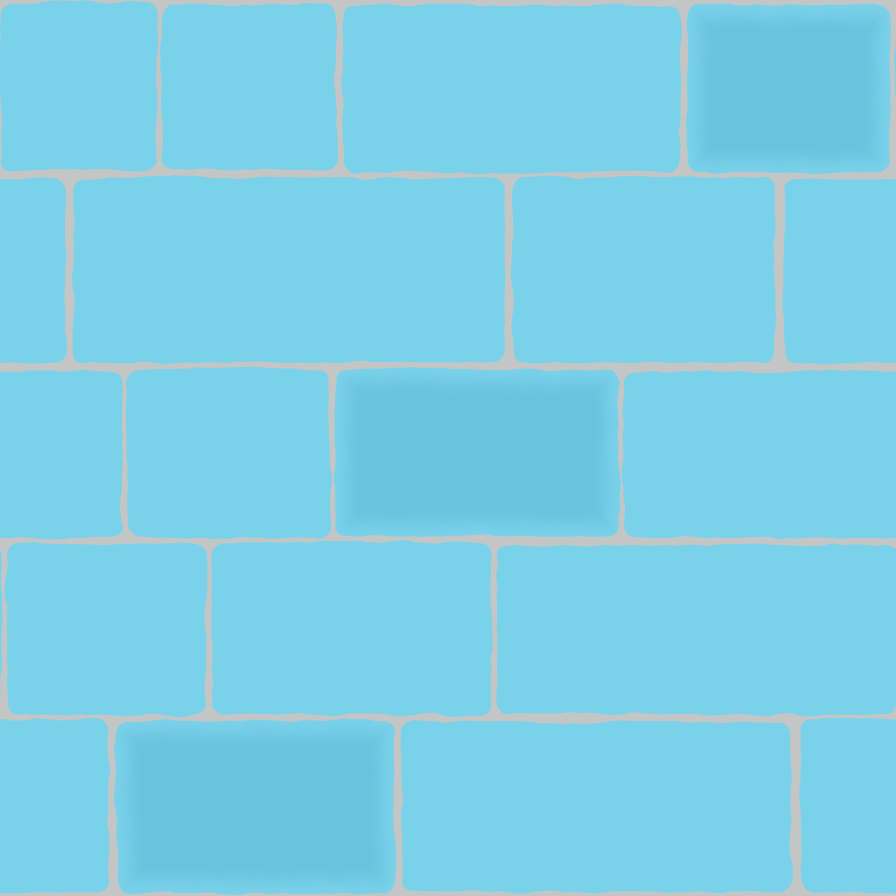
A WebGL 1 fragment shader for this texture:

```glsl
precision highp float;
// Tileable wall of five courses of sky-blue blocks with rough edges and pale grey grout.
uniform vec2 u_resolution;

const vec3 GROUT = vec3(0.77, 0.775, 0.775);
const vec3 BLOCK = vec3(0.477, 0.823, 0.917);
const vec3 SHADED = vec3(0.412, 0.762, 0.870);
const float CORNER_RADIUS = 0.013;
const float SHADE_FADE = 0.034;

float hash(vec2 p) {
  vec3 q = fract(p.xyx * vec3(0.1031, 0.1030, 0.0973));
  q += dot(q, q.yzx + 33.33);
  return fract((q.x + q.y) * q.z);
}

float noise(vec2 p) {
  vec2 i = floor(p);
  vec2 f = fract(p);
  f = f * f * (3.0 - 2.0 * f);
  float low = mix(hash(i), hash(i + vec2(1.0, 0.0)), f.x);
  float high = mix(hash(i + vec2(0.0, 1.0)), hash(i + 1.0), f.x);
  return mix(low, high, f.y);
}

// Signed wobble: a slow bow plus finer chips along the edge.
float wobble(vec2 p) {
  return 0.0024 * (noise(p * 9.0) - 0.5)
       + 0.0034 * (noise(p * 36.0 + 7.0) - 0.5)
       + 0.0020 * (noise(p * 85.0 + 19.0) - 0.5);
}

float roundedBox(vec2 p, vec2 halfSize, float radius) {
  vec2 d = abs(p) - halfSize + radius;
  return length(max(d, 0.0)) + min(max(d.x, d.y), 0.0) - radius;
}

// Lower edge of a course, counted from the bottom.
float courseEdge(float course) {
  if (course < 0.5) return 0.0;
  if (course < 1.5) return 0.199;
  if (course < 2.5) return 0.397;
  if (course < 3.5) return 0.591;
  return course < 4.5 ? 0.805 : 1.0;
}

// Upright joints of a course; three-block courses repeat the first joint.
vec4 courseJoints(float course) {
  if (course < 0.5) return vec4(0.126, 0.445, 0.888, 0.126);
  if (course < 1.5) return vec4(0.0046, 0.234, 0.553, 0.0046);
  if (course < 2.5) return vec4(0.139, 0.371, 0.693, 0.139);
  if (course < 3.5) return vec4(0.077, 0.568, 0.870, 0.077);
  return vec4(0.178, 0.378, 0.762, 0.997);
}

float groutInset(vec2 id, float side) {
  return mix(0.0022, 0.0056, hash(id * 5.0 + side * 13.0 + 2.0));
}

void main() {
  vec2 p = gl_FragCoord.xy / u_resolution;
  float pixel = 1.0 / min(u_resolution.x, u_resolution.y);

  // Find the course.
  float course = 0.0;
  for (int i = 1; i < 5; i++) course += step(courseEdge(float(i)), p.y);
  float bottom = courseEdge(course);
  float height = courseEdge(course + 1.0) - bottom;

  // Find the nearest joint on each side, wrapping across the canvas.
  vec4 joints = courseJoints(course);
  float toLeft = 2.0;
  float toRight = 2.0;
  float column = 0.0;
  for (int i = 0; i < 4; i++) {
    float left = fract(p.x - joints[i]);
    if (left < toLeft) {
      toLeft = left;
      column = float(i);
    }
    toRight = min(toRight, fract(joints[i] - p.x));
  }

  // Fit a rounded block inside its cell, with uneven grout on each side.
  vec2 id = vec2(column, course);
  vec2 local = vec2(toLeft, p.y - bottom);
  vec2 low = vec2(groutInset(id, 0.0), groutInset(id, 1.0));
  vec2 high = vec2(toLeft + toRight, height)
            - vec2(groutInset(id, 2.0), groutInset(id, 3.0));
  vec2 seed = local + id * vec2(3.7, 5.3);
  vec2 rough = local + vec2(wobble(seed), wobble(seed + 31.0));
  float edge = roundedBox(rough - 0.5 * (low + high), 0.5 * (high - low), CORNER_RADIUS);

  // One block in every other course darkens softly towards its middle.
  float isShaded = 1.0 - step(0.5, abs(column * 2.0 - course));
  float depth = smoothstep(-0.004, SHADE_FADE, -edge);
  vec3 face = mix(BLOCK, SHADED, isShaded * depth);

  float coverage = 1.0 - smoothstep(-0.75 * pixel, 0.75 * pixel, edge);
  gl_FragColor = vec4(mix(GROUT, face, coverage), 1.0);
}
```
